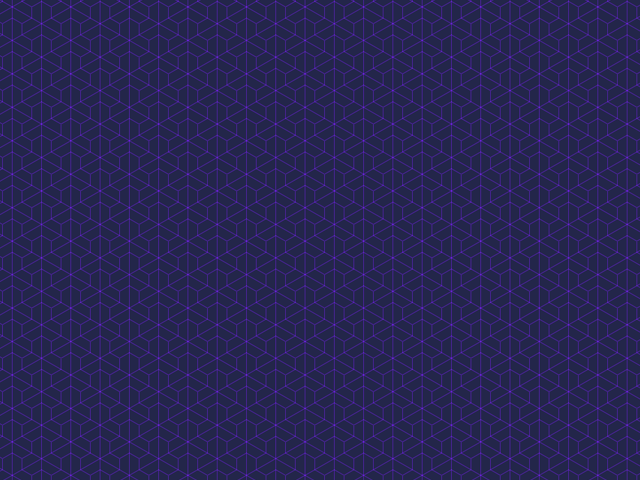
Write a WebGL 2 fragment shader that draws this pattern.

```glsl
#version 300 es
precision highp float;
// Fine violet line lattice on dark indigo: a triangular grid of vertical and
// slanted lines, overlaid with a honeycomb whose sides are a third as long.
// Lines are distance fields, drawn through a sharp windowed sinc filter.

uniform vec2 u_resolution;
out vec4 outColor;

const float PI = 3.14159;
const vec3 INDIGO = vec3(0.137, 0.148, 0.291);
const vec3 VIOLET = vec3(0.430, 0.128, 0.880);

// Lengths are fractions of the canvas height.
const vec2 CELL = vec2(0.0610, 0.0697);     // column spacing, node spacing
const vec2 NODE = vec2(0.5745, 0.5325);     // position of one grid node
const float LINE_WIDTH = 0.00086;

// Distance to the nearest integer.
float gridDistance(float v) {
    return abs(v - round(v));
}

float segmentDistance(vec2 p, vec2 a, vec2 b) {
    vec2 pa = p - a;
    vec2 ba = b - a;
    return length(pa - ba * clamp(dot(pa, ba) / dot(ba, ba), 0.0, 1.0));
}

float sinc(float x) {
    float a = PI * max(abs(x), 0.001);
    return sin(a) / a;
}

// Strength of a line at distance d; the faint negative lobe keeps it crisp.
float lineStrength(float d, float width, float pixel) {
    float unit = max(pixel, width);
    float x = min(d / unit, 2.0);
    return width / unit * sinc(x) * sinc(0.5 * x);
}

// Honeycomb edges that do not already lie on the triangular grid.
float honeycombDistance(vec2 q, vec2 cell) {
    float column = round(q.x);
    vec2 local = vec2(abs(q.x - column), fract(q.y - 0.5 * column)) * cell;
    vec2 sixth = cell / 6.0;
    vec2 foot = sixth * vec2(2.0, 1.0);
    vec2 shoulder = sixth * vec2(2.0, 3.0);
    float side = segmentDistance(local, foot, shoulder);
    float roof = segmentDistance(local, shoulder, sixth * vec2(0.0, 4.0));
    float upperLink = segmentDistance(local, shoulder, sixth * vec2(4.0, 4.0));
    float lowerLink = segmentDistance(local, foot, sixth * vec2(4.0, 0.0));
    return min(min(side, roof), min(upperLink, lowerLink));
}

void main() {
    vec2 p = gl_FragCoord.xy / u_resolution.y;
    vec2 q = (p - NODE) / CELL;
    float pixel = 1.0 / u_resolution.y;

    // Turns vertical spacing into distance square to the slanted lines.
    float slantScale = CELL.y * CELL.x / length(vec2(CELL.x, 0.5 * CELL.y));

    vec4 distances = vec4(
        gridDistance(q.x) * CELL.x,
        gridDistance(q.y - 0.5 * q.x) * slantScale,
        gridDistance(q.y + 0.5 * q.x) * slantScale,
        honeycombDistance(q, CELL));

    // Add up the four line families.
    float strength = 0.0;
    for (int i = 0; i < 4; i++) {
        strength += lineStrength(distances[i], LINE_WIDTH, pixel);
    }
    outColor = vec4(mix(INDIGO, VIOLET, min(strength, 1.0)), 1.0);
}
```
